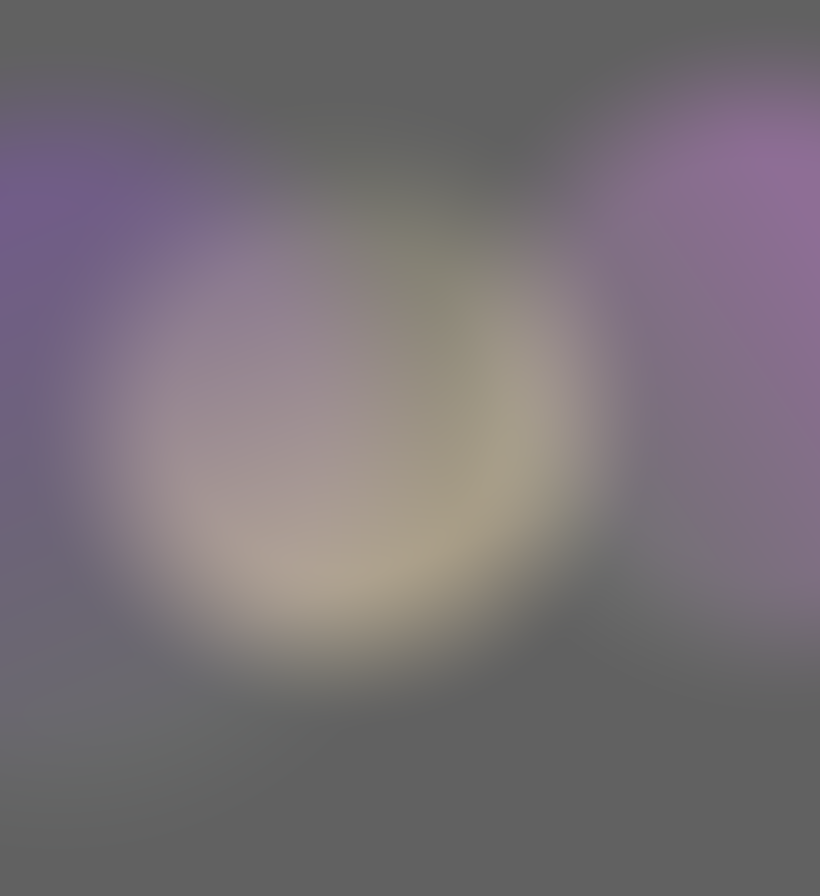
Reproduce this background procedurally as a Shadertoy shader.

```glsl
// Three large blurred discs of violet, sand and orchid light glowing on flat grey.

// Lengths are in canvas heights, with the origin at the lower left.
const vec3 BACKGROUND = vec3(0.380);

// Light added by each disc at the two ends of its gradient
const vec3 VIOLET_TOP    = vec3(0.065, -0.020, 0.160);
const vec3 VIOLET_BOTTOM = vec3(0.030, 0.035, 0.035);
const vec3 SAND_TOP      = vec3(0.070, 0.070, 0.040);
const vec3 SAND_BOTTOM   = vec3(0.290, 0.245, 0.155);
const vec3 ORCHID_INNER  = vec3(0.060, 0.060, 0.060);
const vec3 ORCHID_OUTER  = vec3(0.175, 0.050, 0.205);

// Discs: centre x, centre y, radius, half width of the soft edge
const vec4 VIOLET_DISC = vec4(0.065, 0.492, 0.371, 0.100);
const vec4 SAND_DISC   = vec4(0.380, 0.544, 0.267, 0.095);
const vec4 ORCHID_DISC = vec4(0.866, 0.590, 0.312, 0.090);

// Gradient axes: start point, end point
const vec4 VIOLET_AXIS = vec4(0.000, 0.805, 0.260, 0.193);
const vec4 SAND_AXIS   = vec4(0.312, 0.805, 0.469, 0.375);
const vec4 ORCHID_AXIS = vec4(0.573, 0.505, 0.911, 0.740);

// Coverage of a disc with a blurred rim
float softDisc(vec2 p, vec4 disc) {
    float edge = length(p - disc.xy) - disc.z;
    return 1.0 - smoothstep(-disc.w, disc.w, edge);
}

// Position along a gradient axis, from 0 to 1
float alongAxis(vec2 p, vec4 axis) {
    vec2 span = axis.zw - axis.xy;
    return clamp(dot(p - axis.xy, span) / dot(span, span), 0.0, 1.0);
}

vec3 glow(vec2 p, vec4 disc, vec4 axis, vec3 startLight, vec3 endLight) {
    return softDisc(p, disc) * mix(startLight, endLight, alongAxis(p, axis));
}

void mainImage(out vec4 fragColor, in vec2 fragCoord) {
    vec2 p = fragCoord / iResolution.y;

    // Overlapping lights add up
    vec3 color = BACKGROUND;
    color += glow(p, VIOLET_DISC, VIOLET_AXIS, VIOLET_TOP, VIOLET_BOTTOM);
    color += glow(p, SAND_DISC, SAND_AXIS, SAND_TOP, SAND_BOTTOM);
    color += glow(p, ORCHID_DISC, ORCHID_AXIS, ORCHID_INNER, ORCHID_OUTER);

    fragColor = vec4(clamp(color, 0.0, 1.0), 1.0);
}
```
